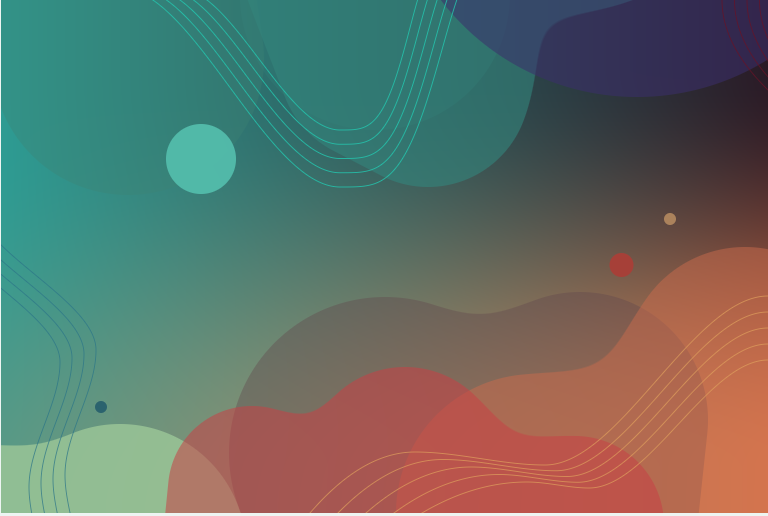
A WebGL 1 fragment shader for this background:

```glsl
precision highp float;
// Abstract fluid background: translucent blobs, dots and flowing contour lines over a teal-to-ember gradient.
uniform vec2 u_resolution;

// Design space: origin at the top left, y pointing down.
const vec2 CANVAS = vec2(768.0, 516.0);
const vec2 MARGIN = vec2(1.0, 513.0);
const float LINE_WIDTH = 0.9;

const vec3 PAPER = vec3(0.93, 0.96, 0.95);
const vec3 TEAL = vec3(0.18, 0.61, 0.575);
const vec3 SAGE = vec3(0.36, 0.60, 0.52);
const vec3 NIGHT = vec3(0.165, 0.105, 0.15);
const vec3 EMBER = vec3(0.87, 0.49, 0.31);
const vec3 MOSS = vec3(0.24, 0.51, 0.45);
const vec3 LAGOON = vec3(0.20, 0.52, 0.485);
const vec3 VIOLET = vec3(0.23, 0.18, 0.42);
const vec3 MINT = vec3(0.33, 0.75, 0.68);
const vec3 UMBER = vec3(0.38, 0.28, 0.30);
const vec3 ORANGE = vec3(0.79, 0.42, 0.30);
const vec3 LEAF = vec3(0.60, 0.77, 0.59);
const vec3 RED = vec3(0.78, 0.25, 0.27);
const vec3 SAND = vec3(0.67, 0.51, 0.36);
const vec3 BRICK = vec3(0.65, 0.25, 0.22);
const vec3 DEEP_BLUE = vec3(0.17, 0.39, 0.43);
const vec3 AQUA_LINE = vec3(0.14, 0.76, 0.67);
const vec3 WINE_LINE = vec3(0.40, 0.07, 0.15);
const vec3 BLUE_LINE = vec3(0.17, 0.46, 0.53);
const vec3 GOLD_LINE = vec3(0.87, 0.62, 0.36);

// Contour families
const int AQUA = 0;
const int WINE = 1;
const int BLUE = 2;
const int GOLD = 3;

float pixel;

float disc(vec2 p, vec2 center, float radius) {
  return length(p - center) - radius;
}

float capsule(vec2 p, vec2 a, vec2 b, float radius) {
  vec2 ab = b - a;
  float t = clamp(dot(p - a, ab) / dot(ab, ab), 0.0, 1.0);
  return length(p - a - ab * t) - radius;
}

// Union with a rounded fillet of size k
float blend(float a, float b, float k) {
  float h = max(k - abs(a - b), 0.0) / k;
  return min(a, b) - h * h * k * 0.25;
}

void paint(inout vec3 color, vec3 tint, float alpha, float d) {
  color = mix(color, tint, alpha * clamp(0.5 - d / pixel, 0.0, 1.0));
}

// Implicit field of contour i; zero lies on the curve
float contour(int family, vec2 p, float i) {
  if (family == AQUA) {
    float bottom = 187.0 - 14.25 * i;
    float fall = mix(-12.0, bottom, smoothstep(120.0 + 14.5 * i, 340.0, p.x));
    float t = max(p.x - 338.0, 0.0) / (135.0 - 10.5 * i);
    return p.y - fall + (bottom + 28.0) * smoothstep(0.0, 1.0, t * t);
  }
  if (family == WINE) {
    float t = p.y / 90.0;
    return p.x - 722.0 - 12.5 * i - 46.0 * t * t;
  }
  if (family == BLUE) {
    float y = p.y - 4.0 * i;
    float x = mix(-25.0, 96.0, smoothstep(200.0, 350.0, y));
    x += 12.0 * smoothstep(475.0, 560.0, y) - 31.0 * smoothstep(350.0, 475.0, y);
    return p.x - x + 12.0 * i;
  }
  float crestX = 415.0 + 28.0 * i;
  float crestY = 452.0 + 7.5 * i;
  float dipX = 545.0 + 11.0 * i;
  float dipY = 465.0 + 5.75 * i;
  float t = max(crestX - p.x, 0.0) / 105.0;
  float y = mix(crestY, dipY, smoothstep(crestX, dipX, p.x)) + (513.0 - crestY) * t * t;
  return p.y - mix(y, 296.0 + 16.0 * i, smoothstep(dipX, 768.0, p.x));
}

void strokes(inout vec3 color, vec3 tint, float alpha, int family, float count, vec2 p) {
  for (float i = 0.0; i < 5.0; i++) {
    if (i >= count) break;
    float f = contour(family, p, i);
    vec2 slope = vec2(contour(family, p + vec2(0.5, 0.0), i), contour(family, p + vec2(0.0, 0.5), i)) - f;
    float d = abs(f) / max(length(slope) * 2.0, 0.001);
    paint(color, tint, alpha, d - 0.5 * LINE_WIDTH);
  }
}

void main() {
  vec2 uv = gl_FragCoord.xy / u_resolution;
  vec2 p = vec2(uv.x, 1.0 - uv.y) * CANVAS;
  pixel = CANVAS.x / u_resolution.x;

  // Gradient
  vec3 west = mix(TEAL, SAGE, smoothstep(150.0, 513.0, p.y));
  vec3 east = mix(NIGHT, EMBER, smoothstep(70.0, 470.0, p.y));
  vec3 color = mix(west, east, uv.x);

  // Upper shapes
  paint(color, MOSS, 0.35, capsule(p, vec2(128.0, 59.0), vec2(110.0, -60.0), 136.0));
  float wave = min(capsule(p, vec2(428.0, 85.0), vec2(380.0, 60.0), 102.0),
                   capsule(p, vec2(380.0, 60.0), vec2(330.0, -70.0), 102.0));
  wave = blend(wave, disc(p, vec2(600.0, -100.0), 105.0), 130.0);
  paint(color, LAGOON, 0.6, wave);
  paint(color, LAGOON, 0.25, disc(p, vec2(375.0, -5.0), 135.0));
  paint(color, VIOLET, 0.55, disc(p, vec2(637.0, -150.0), 247.0));
  strokes(color, WINE_LINE, 0.8, WINE, 4.0, p);
  paint(color, MINT, 0.9, disc(p, vec2(201.0, 159.0), 35.0));
  strokes(color, AQUA_LINE, 0.9, AQUA, 5.0, p);

  // Lower blobs
  float hill = blend(disc(p, vec2(385.0, 453.0), 156.0),
                     capsule(p, vec2(580.0, 420.0), vec2(565.0, 560.0), 128.0), 60.0);
  paint(color, UMBER, 0.4, hill);
  float dune = blend(disc(p, vec2(535.0, 513.0), 139.0),
                     capsule(p, vec2(745.0, 367.0), vec2(745.0, 560.0), 120.0), 104.0);
  paint(color, ORANGE, 0.5, dune);
  float meadow = blend(disc(p, vec2(120.0, 550.0), 126.0), disc(p, vec2(-10.0, 545.0), 100.0), 40.0);
  paint(color, LEAF, 0.85, meadow);
  float lava = blend(capsule(p, vec2(252.0, 490.0), vec2(245.0, 560.0), 84.0),
                     capsule(p, vec2(405.0, 467.0), vec2(405.0, 560.0), 100.0), 45.0);
  lava = blend(lava, disc(p, vec2(575.0, 525.0), 89.0), 76.0);
  paint(color, RED, 0.54, lava);

  // Dots and lower lines
  paint(color, SAND, 1.0, disc(p, vec2(670.0, 219.0), 6.0));
  paint(color, BRICK, 1.0, disc(p, vec2(621.5, 265.0), 12.0));
  paint(color, DEEP_BLUE, 1.0, disc(p, vec2(101.0, 407.0), 6.0));
  strokes(color, GOLD_LINE, 0.75, GOLD, 5.0, p);
  strokes(color, BLUE_LINE, 0.75, BLUE, 4.0, p);

  // Paper margin
  paint(color, PAPER, 1.0, min(p.x - MARGIN.x, MARGIN.y - p.y));
  gl_FragColor = vec4(color, 1.0);
}
```
